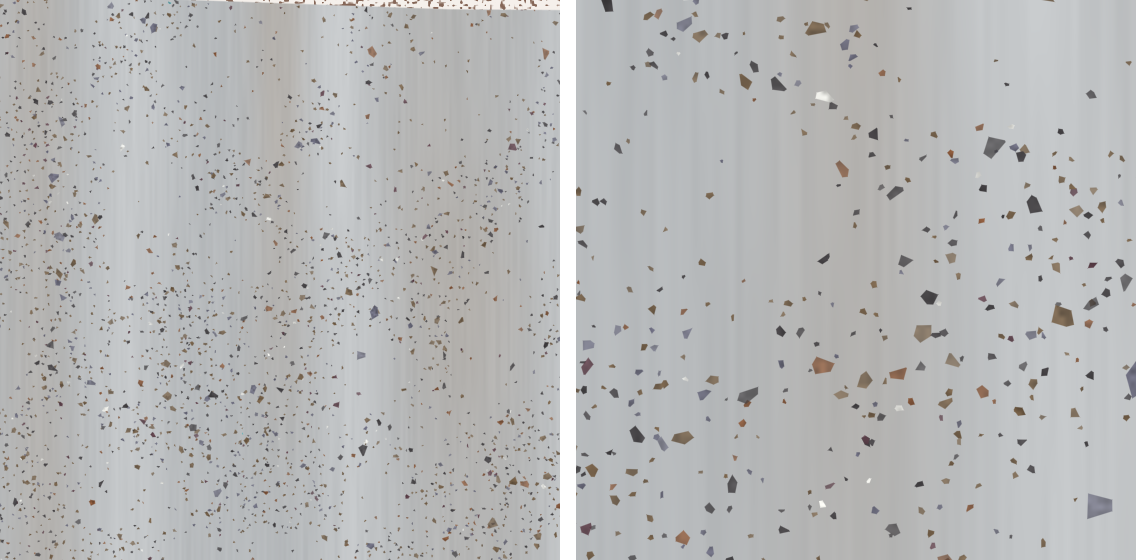
Left: the whole. Right: its middle third, enlarged.
This texture is drawn by a WebGL 1 fragment shader. Its source:

```glsl
precision highp float;
// Weathered grey sheet with soft vertical bands and a fine brushed grain,
// strewn with small angular flakes: convex polygons scattered over jittered
// grids, gathered by noise. A bright speckled strip lies along the top edge.
uniform vec2 u_resolution;

float hash(vec2 p) {
    return fract(sin(dot(p, vec2(127.1, 311.7))) * 43758.5453);
}

float noise(vec2 p) {
    vec2 i = floor(p), f = fract(p);
    f = f * f * (3.0 - 2.0 * f);
    return mix(mix(hash(i), hash(i + vec2(1.0, 0.0)), f.x),
               mix(hash(i + vec2(0.0, 1.0)), hash(i + vec2(1.0, 1.0)), f.x), f.y);
}

// Soft vertical band around x = center
float band(float x, float center, float width) {
    float d = (x - center) / width;
    return exp(-d * d);
}

// Blue-grey base with light and warm bands, then the brushed grain
vec3 sheet(vec2 uv) {
    float x = uv.x + 0.07 * (noise(uv * vec2(3.0, 2.5)) - 0.5);
    float patches = noise(uv * vec2(7.0, 2.2) + 19.0);
    float light = 0.8 * band(x, 0.22, 0.075) + band(x, 0.63, 0.065)
                + 0.5 * band(x, 0.98, 0.04);
    float warm = band(x, 0.51, 0.06) * smoothstep(0.0, 0.5, uv.y)
               + band(x, 0.82, 0.11) * (0.6 + 0.4 * band(uv.y, 0.5, 0.3))
               + 0.8 * band(x, 0.04, 0.07);
    vec3 color = vec3(0.715, 0.728, 0.737);
    color = mix(color, vec3(0.706, 0.693, 0.676), clamp(warm * (0.6 + 0.7 * patches), 0.0, 1.0));
    color = mix(color, vec3(0.782, 0.794, 0.802), clamp(light * (0.65 + 0.6 * patches), 0.0, 1.0));
    float grain = noise(uv * vec2(230.0, 9.0)) + 0.7 * noise(uv * vec2(90.0, 4.0) + 7.0) - 0.85;
    return color + 0.026 * grain + 0.012 * (noise(uv * vec2(16.0, 3.0) + 41.0) - 0.5);
}

// Signed distance to an irregular five-sided flake
float flake(vec2 p, float radius, vec2 id) {
    float turn = 6.2832 * hash(id + 3.1);
    float d = -1.0;
    for (int i = 0; i < 5; i++) {
        float k = float(i);
        float a = turn + 1.2566 * (k + 0.7 * hash(id + k * 1.7));
        float reach = radius * (0.35 + 0.75 * hash(id + k * 2.3 + 9.0));
        d = max(d, dot(p, vec2(cos(a), sin(a))) - reach);
    }
    return d;
}

// Mostly brown, charcoal and slate, with some rust, white and rare turquoise
vec3 flakeColor(float pick, float shade) {
    vec3 color = vec3(0.43, 0.35, 0.26);
    if (pick > 0.40) color = vec3(0.25, 0.24, 0.25);
    if (pick > 0.64) color = vec3(0.39, 0.39, 0.46);
    if (pick > 0.80) color = vec3(0.50, 0.32, 0.21);
    if (pick > 0.89) color = vec3(0.34, 0.22, 0.26);
    if (pick > 0.94) color = vec3(0.88, 0.88, 0.86);
    if (pick > 0.992) color = vec3(0.38, 0.70, 0.73);
    return color * (0.8 + 0.4 * shade);
}

// One layer of flakes on a jittered grid, drawn over the given color
vec3 scatter(vec3 color, vec2 uv, float cells, float share, float radius, float pixel) {
    vec2 cell = floor(uv * cells);
    for (int j = -1; j <= 1; j++) {
        for (int i = -1; i <= 1; i++) {
            vec2 id = cell + vec2(float(i), float(j));
            vec2 seed = id + cells * 1.37;
            vec2 center = (id + vec2(hash(seed + 0.4), hash(seed + 5.8))) / cells;
            float crowd = 0.25 + 1.5 * smoothstep(0.2, 0.8, noise(center * 9.0 + 60.0));
            if (hash(seed + 11.3) < share * crowd) {
                float size = radius * (0.6 + 0.8 * hash(seed + 14.9));
                float d = flake(uv - center, size, seed);
                float cover = smoothstep(0.8 * pixel, -0.8 * pixel, d);
                float mottle = noise(uv * 260.0 + seed);
                vec3 paint = flakeColor(hash(seed + 21.7), mottle);
                color = mix(color, paint, cover * (0.65 + 0.35 * hash(seed + 27.2)));
            }
        }
    }
    return color;
}

void main() {
    vec2 uv = gl_FragCoord.xy / u_resolution;
    float pixel = 1.0 / min(u_resolution.x, u_resolution.y);

    vec3 color = sheet(uv);
    color = scatter(color, uv, 95.0, 0.24, 0.0022, pixel);
    color = scatter(color, uv, 48.0, 0.25, 0.0043, pixel);
    color = scatter(color, uv, 22.0, 0.16, 0.0075, pixel);

    // Slanted white strip with dense brown specks
    float strip = uv.y - 1.0 + min(0.036 * (uv.x - 0.34), 0.011 + 0.007 * uv.x);
    float specks = smoothstep(0.55, 0.85, noise(uv * 210.0 + 5.0));
    vec3 stone = mix(vec3(0.96, 0.94, 0.92), vec3(0.52, 0.40, 0.34), specks);
    color = mix(color, stone, smoothstep(-pixel, pixel, strip));

    gl_FragColor = vec4(color, 1.0);
}
```
